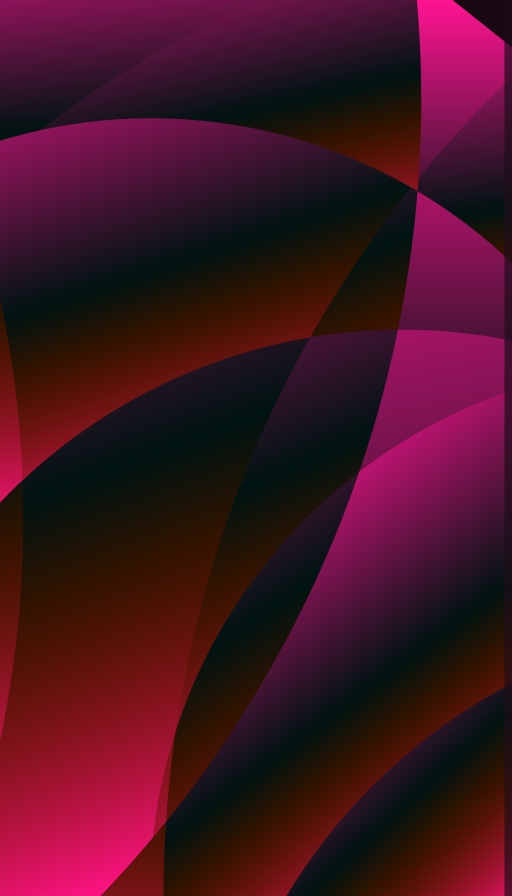
Give the GLSL for this background, as a Shadertoy shader.

```glsl
// Overlapping large discs cut the canvas into curved panels. Each panel carries
// its own tilted linear gradient through one shared ramp: magenta, violet,
// near-black teal, brown, red and crimson. Units are canvas heights.

// Anti-aliased coverage of a disc
float disc(vec2 p, vec2 centre, float radius) {
    float soft = 0.75 / iResolution.y;
    return smoothstep(-soft, soft, radius - length(p - centre));
}

// Shared ramp: zero is darkest, negative is violet, positive is warm
vec3 ramp(float t) {
    float cool = max(-t, 0.0);
    float warm = max(t, 0.0);
    float late = max(warm - 0.25, 0.0);
    float red = 0.7 * cool + 0.65 * warm + 0.25 * warm * warm;
    float blue = 0.07 * max(1.0 - 4.0 * warm, 0.0) + 0.35 * cool + 0.75 * late * late;
    return vec3(min(red, 1.0), 0.075, blue);
}

// Panel gradient: darkest at the given point, changing along the slope
vec3 panel(vec2 p, vec2 darkest, vec2 slope) {
    return ramp(dot(p - darkest, slope));
}

void mainImage(out vec4 fragColor, in vec2 fragCoord) {
    vec2 p = fragCoord / iResolution.y;
    float soft = 0.75 / iResolution.y;

    // Panel boundaries
    float dome = disc(p, vec2(0.169, 0.286), 0.582);
    float hill = disc(p, vec2(0.449, 0.014), 0.618);
    float body = disc(p, vec2(-0.8125, 0.889), 1.2826);
    float sweep = disc(p, vec2(1.452, 0.0), 1.2695);
    float inner = disc(p, vec2(0.763, 0.0), 0.596);
    float corner = disc(p, vec2(0.867, -0.328), 0.638);
    float crest = disc(p, vec2(0.790, -0.126), 1.232);
    float edge = disc(p, vec2(-1.1615, 0.4206), 1.1875);

    // Left side, from the top downwards
    vec3 left = panel(p, vec2(0.0, 0.85), vec2(0.63, -5.3));
    left = mix(left, panel(p, vec2(0.26, 0.872), vec2(1.2, -5.2)), crest);
    left = mix(left, panel(p, vec2(0.195, 0.707), vec2(1.35, -4.1)), dome);
    left = mix(left, panel(p, vec2(0.43, 0.727), vec2(1.4, -3.5)), dome * sweep);
    left = mix(left, panel(p, vec2(0.0, 0.72), vec2(0.6, -3.5)), dome * edge);
    left = mix(left, panel(p, vec2(0.026, 0.44), vec2(0.85, -2.3)), hill);
    left = mix(left, panel(p, vec2(0.0, 0.50), vec2(0.5, -2.6)), hill * edge);
    left = mix(left, panel(p, vec2(0.026, 0.37), vec2(0.85, -2.2)), inner);
    left = mix(left, panel(p, vec2(0.30, 0.466), vec2(1.3, -2.9)), hill * sweep);
    left = mix(left, panel(p, vec2(0.286, 0.31), vec2(2.0, -3.0)), inner * sweep);

    // Right side, from the top downwards
    vec3 right = panel(p, vec2(0.48, 0.714), vec2(0.0, -5.0));
    right = mix(right, panel(p, vec2(0.547, 0.766), vec2(0.8, -5.6)), sweep);
    right = mix(right, panel(p, vec2(0.5, 0.5), vec2(0.0, -3.4)), dome);
    right = mix(right, panel(p, vec2(0.45, 0.17), vec2(0.4, -2.0)), hill);
    right = mix(right, panel(p, vec2(0.234, 0.10), vec2(3.15, -4.2)), inner);
    right = mix(right, panel(p, vec2(0.15, 0.2), vec2(0.0, -3.0)), hill * (1.0 - sweep));
    right = mix(right, panel(p, vec2(0.352, 0.0104), vec2(4.2, -4.6)), corner);

    vec3 colour = mix(right, left, body);

    // Dark top corner and thin shaded right border
    float cut = dot(p - vec2(0.505, 1.0), vec2(0.62, 0.78));
    colour = mix(colour, vec3(0.09, 0.03, 0.07), smoothstep(-soft, soft, cut));
    float border = smoothstep(-soft, soft, p.x - 0.563);
    colour = mix(colour, vec3(0.12, 0.05, 0.10), 0.7 * border);

    fragColor = vec4(colour, 1.0);
}
```
